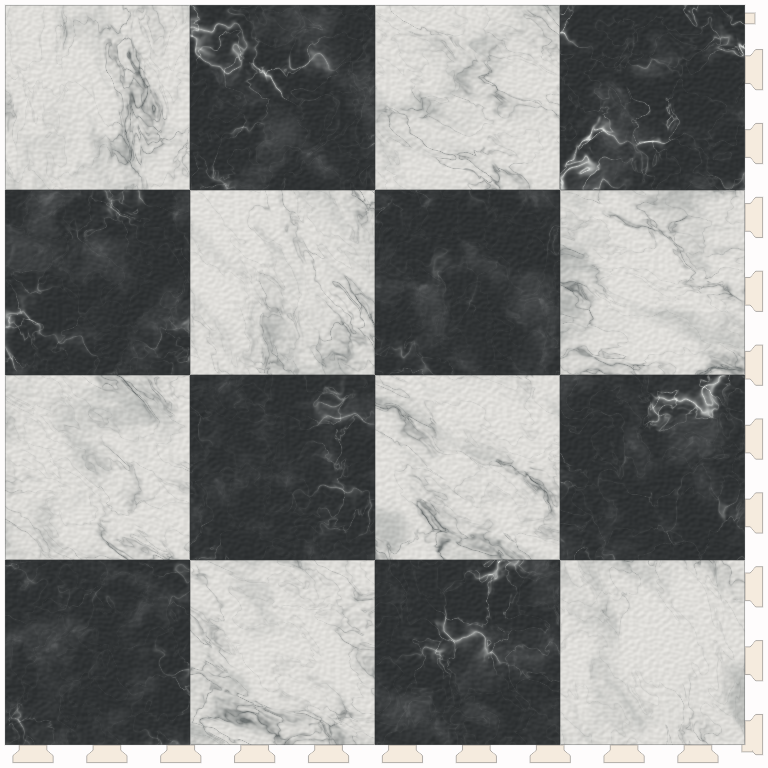
This texture is drawn by a Shadertoy shader. Its source:

```glsl
// Four by four checkerboard of pale and black marble tiles with leather grain and dovetail tabs.

const float TILES = 4.0;
const vec2 BOARD_MIN = vec2(0.0065, 0.0300);
const float BOARD_SIZE = 0.9635;
const float SEAM_HALF = 0.0005;
const float TAB_PITCH = 0.0962;
const float TAB_LAST = 9.0;
const float TAB_LENGTH = 0.0230;
const float TAB_NECK = 0.0180;
const float TAB_HEAD = 0.0262;
const float TAB_START_X = 0.0430;
const float TAB_START_Y = 0.0435;
const float GRAIN_SCALE = 190.0;
const float GRAIN_DEPTH = 0.055;

const vec3 BACKGROUND = vec3(0.995, 0.99, 0.99);
const vec3 TAB_CREAM = vec3(0.96, 0.92, 0.87);
const vec3 OUTLINE = vec3(0.30, 0.29, 0.28);
const vec3 PALE_STONE = vec3(0.875, 0.87, 0.855);
const vec3 PALE_CLOUD = vec3(0.70, 0.71, 0.70);
const vec3 PALE_VEIN = vec3(0.40, 0.42, 0.42);
const vec3 BLACK_STONE = vec3(0.185, 0.197, 0.202);
const vec3 BLACK_CLOUD = vec3(0.34, 0.35, 0.355);
const vec3 BLACK_VEIN = vec3(0.86, 0.87, 0.86);

vec2 hash22(vec2 p) {
    vec3 h = fract(p.xyx * vec3(0.1031, 0.1030, 0.0973));
    h += dot(h, h.yzx + 33.33);
    return fract((h.xx + h.yz) * h.zy);
}

float cornerSlope(vec2 cell, vec2 offset) {
    float angle = 6.2832 * hash22(cell).x;
    return dot(vec2(cos(angle), sin(angle)), offset);
}

float gradientNoise(vec2 p) {
    vec2 i = floor(p), f = p - i;
    vec2 u = f * f * f * (f * (f * 6.0 - 15.0) + 10.0);
    vec2 e = vec2(0.0, 1.0);
    return mix(mix(cornerSlope(i, f), cornerSlope(i + e.yx, f - e.yx), u.x),
               mix(cornerSlope(i + e.xy, f - e.xy), cornerSlope(i + 1.0, f - 1.0), u.x), u.y);
}

float fbm(vec2 p, int octaves) {
    float sum = 0.0, amplitude = 1.0;
    for (int i = 0; i < octaves; i++) {
        sum += amplitude * gradientNoise(p);
        p = mat2(1.6, 1.2, -1.2, 1.6) * p + 17.3;
        amplitude *= 0.5;
    }
    return sum;
}

// Bright ridge along the zero line of a noise field
float vein(vec2 p, float width, int octaves) {
    return exp(-abs(fbm(p, octaves)) / width);
}

vec3 paleMarble(vec2 p, vec2 seed, vec2 variation) {
    // Veins are stretched along a slanting direction chosen per tile
    float angle = -0.8 + 1.5 * (variation.x - 0.5);
    vec2 along = vec2(cos(angle), sin(angle));
    vec2 q = vec2(dot(p, along), dot(p, vec2(-along.y, along.x))) * vec2(1.5, 2.8) + seed;
    q += 0.35 * vec2(fbm(q * 1.4, 4), fbm(q * 1.4 + 7.7, 4));
    float presence = smoothstep(-0.15, 0.45, fbm(q * 0.8 + 11.0, 3));
    float cloud = smoothstep(-0.05, 0.75, fbm(q * 1.1 + 3.0, 5));
    float halo = vein(q, 0.16, 5) * presence;
    float bold = vein(q, 0.045, 5) * presence;
    float fine = vein(q * 2.0 + 5.0, 0.045, 4) * (0.12 + 0.35 * presence);
    vec3 color = mix(PALE_STONE, PALE_CLOUD, clamp(0.75 * cloud + 0.5 * halo, 0.0, 1.0));
    return mix(color, PALE_VEIN, min(0.9, bold * mix(0.5, 0.85, variation.y) + fine));
}

vec3 blackMarble(vec2 p, vec2 seed, vec2 variation) {
    vec2 q = p * 2.2 + seed;
    q += 0.18 * vec2(fbm(q * 2.0, 3), fbm(q * 2.0 + 4.1, 3));
    float presence = smoothstep(-0.05, 0.6, fbm(q * 0.9 + 9.0, 3));
    float haze = smoothstep(-0.1, 0.8, fbm(q * 1.5 + 2.0, 5));
    float mottle = smoothstep(0.0, 0.8, fbm(q * 6.0, 4));
    float cracks = vein(q + 13.0, mix(0.016, 0.055, presence), 4) * (0.1 + presence);
    float web = vein(q * 2.4 + 21.0, 0.035, 4) * (0.08 + 0.5 * presence);
    vec3 color = mix(BLACK_STONE, BLACK_CLOUD, clamp(0.6 * haze + 0.6 * haze * mottle, 0.0, 1.0));
    return mix(color, BLACK_VEIN, min(0.95, (cracks + web) * mix(0.4, 1.0, variation.y)));
}

// Signed distance to a row of dovetails; depth grows away from the board
float tabDistance(float along, float depth) {
    float nearest = clamp(round(along / TAB_PITCH), 0.0, TAB_LAST) * TAB_PITCH;
    float halfWidth = mix(TAB_NECK, TAB_HEAD, smoothstep(0.25, 0.65, depth / TAB_LENGTH));
    return max(abs(along - nearest) - halfWidth, max(depth - TAB_LENGTH, -depth));
}

float boxDistance(vec2 p, vec2 center, vec2 halfSize) {
    vec2 d = abs(p - center) - halfSize;
    return max(d.x, d.y);
}

float coverage(float d, float pixel) {
    return 1.0 - smoothstep(-0.75 * pixel, 0.75 * pixel, d);
}

void mainImage(out vec4 fragColor, in vec2 fragCoord) {
    vec2 uv = fragCoord / iResolution.xy;
    float pixel = 1.0 / min(iResolution.x, iResolution.y);
    vec2 boardMax = BOARD_MIN + BOARD_SIZE;

    // Tabs on the right and lower sides, with short corner stubs
    float tabs = min(tabDistance(uv.x - TAB_START_X, BOARD_MIN.y - uv.y),
                     tabDistance(uv.y - TAB_START_Y, uv.x - boardMax.x));
    tabs = min(tabs, boxDistance(uv, vec2(0.973, 0.026), vec2(0.007, 0.005)));
    tabs = min(tabs, boxDistance(uv, vec2(0.976, 0.976), vec2(0.007)));
    vec3 color = mix(BACKGROUND, TAB_CREAM, coverage(tabs, pixel));
    color = mix(color, OUTLINE, 0.5 * coverage(abs(tabs) - SEAM_HALF, pixel));

    // Marble, alternating by tile
    vec2 grid = (uv - BOARD_MIN) / BOARD_SIZE * TILES;
    vec2 tile = clamp(floor(grid), 0.0, TILES - 1.0);
    vec2 local = grid - tile - 0.5;
    vec2 variation = hash22(tile + 3.7);
    vec2 seed = 40.0 * hash22(tile + 19.1);
    bool isBlack = mod(tile.x + tile.y, 2.0) < 0.5;
    vec3 stone = isBlack ? blackMarble(local, seed, variation) : paleMarble(local, seed, variation);

    // Embossed leather grain
    vec2 grain = uv * GRAIN_SCALE * vec2(0.8, 1.0);
    float relief = gradientNoise(grain) - gradientNoise(grain + vec2(0.3, -0.5));
    stone += GRAIN_DEPTH * relief * (isBlack ? 0.6 : 1.0);

    // Seams and board outline
    vec2 seam = (0.5 - abs(local)) * BOARD_SIZE / TILES;
    stone = mix(stone, BLACK_STONE, 0.8 * coverage(abs(min(seam.x, seam.y)) - SEAM_HALF, pixel));
    float board = boxDistance(uv, BOARD_MIN + 0.5 * BOARD_SIZE, vec2(0.5 * BOARD_SIZE));
    fragColor = vec4(mix(color, stone, coverage(board, pixel)), 1.0);
}
```
